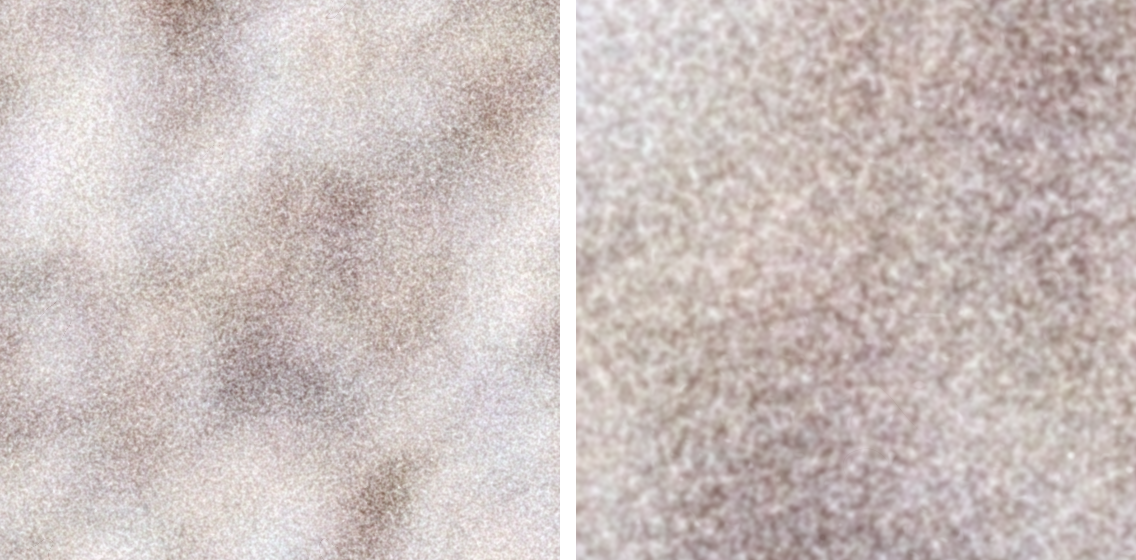
Left, the full canvas; right, a detail of the centre.
A WebGL 1 fragment shader for this texture:

```glsl
precision highp float;
// Weathered pale stone: soft brown stains under fine sandy grain.

uniform vec2 u_resolution;

// Colours: the tone runs from STAIN (0) to CHALK (1)
const vec3 STAIN = vec3(0.61, 0.53, 0.51);
const vec3 CHALK = vec3(0.91, 0.89, 0.89);
const vec3 WARM_TINT = vec3(0.012, 0.000, -0.022);
const vec3 ROSE_TINT = vec3(0.008, -0.008, 0.006);
const vec3 FLECK_COLOR = vec3(0.53, 0.51, 0.53);

// Stains
const float MEAN_TONE = 0.69;
const float STAIN_SCALE = 3.3;
const float STAIN_STRENGTH = 0.66;
const float STAIN_SKEW = 0.35;
const float STAIN_ANGLE = 0.95;
const float STAIN_STRETCH = 1.45;
const float STAIN_WARP = 0.07;

// Grain: cells across the canvas and strength of each layer
const vec3 GRAIN_SCALE = vec3(78.0, 142.0, 215.0);
const vec3 GRAIN_STRENGTH = vec3(0.36, 0.52, 0.34);
const float GLINT_SCALE = 120.0;
const float GLINT_STRENGTH = 0.30;
const float FLECK_SCALE = 48.0;
const float FLECK_STRENGTH = 0.55;
const float CRACK_WIDTH = 0.010;
const float CRACK_STRENGTH = 0.22;

const float TAU = 6.2831853;

float hash(vec2 cell) {
  vec3 q = fract(cell.xyx * vec3(0.1031, 0.1030, 0.0973));
  q += dot(q, q.yzx + 33.33);
  return fract((q.x + q.y) * q.z);
}

float cornerSlope(vec2 cell, vec2 offset) {
  float angle = TAU * hash(cell);
  return dot(vec2(cos(angle), sin(angle)), offset);
}

// Gradient noise, about -0.7 to 0.7
float noise(vec2 p) {
  vec2 cell = floor(p);
  vec2 f = p - cell;
  vec2 u = f * f * f * (f * (f * 6.0 - 15.0) + 10.0);
  vec2 e = vec2(1.0, 0.0);
  float low = mix(cornerSlope(cell, f), cornerSlope(cell + e, f - e), u.x);
  float high = mix(cornerSlope(cell + e.yx, f - e.yx),
                   cornerSlope(cell + e.xx, f - e.xx), u.x);
  return mix(low, high, u.y);
}

mat2 rotation(float angle) {
  float c = cos(angle), s = sin(angle);
  return mat2(c, -s, s, c);
}

float fbm(vec2 p) {
  float sum = 0.0, gain = 1.0;
  for (int i = 0; i < 5; i++) {
    sum += gain * noise(p);
    p = rotation(0.6) * p * 2.03 + 17.3;
    gain *= 0.57;
  }
  return sum;
}

// Blotches drawn out along a steep diagonal
float stains(vec2 p) {
  p += STAIN_WARP * vec2(noise(p * 4.0 + 31.0), noise(p * 4.0 + 57.0));
  vec2 along = rotation(STAIN_ANGLE) * p;
  along.x /= STAIN_STRETCH;
  float s = fbm(along * STAIN_SCALE + 40.0);
  return s - STAIN_SKEW * s * s;
}

float grain(vec2 p) {
  vec3 layers = vec3(noise(p * GRAIN_SCALE.x + 11.0),
                     noise(rotation(0.5) * p * GRAIN_SCALE.y + 300.0),
                     noise(rotation(1.1) * p * GRAIN_SCALE.z + 600.0));
  return dot(layers, GRAIN_STRENGTH);
}

void main() {
  vec2 p = gl_FragCoord.xy / min(u_resolution.x, u_resolution.y);

  // Tone: grain is rougher where the stone is stained
  float tone = MEAN_TONE + STAIN_STRENGTH * stains(p);
  float stained = 1.0 - smoothstep(0.25, 0.95, tone);
  tone += grain(p) * mix(0.65, 1.15, stained);

  // Bright glints of crystal
  float glint = smoothstep(0.36, 0.60, noise(p * GLINT_SCALE + 90.0));
  tone += GLINT_STRENGTH * glint * mix(0.4, 1.0, stained);

  // Faint, broken hairline cracks
  float ridge = abs(noise(p * vec2(5.0, 3.0) + 0.4 * noise(p * 22.0) + 70.0));
  float crack = 1.0 - smoothstep(0.0, CRACK_WIDTH, ridge);
  tone -= CRACK_STRENGTH * crack * smoothstep(0.22, 0.42, noise(p * 6.0 + 120.0));

  vec3 color = mix(STAIN, CHALK, clamp(tone, -0.35, 1.2));

  // Warm to cool drifts, with finer rose to green mottling
  float drift = 2.0 * noise(p * 5.0 + 150.0) + 1.3 * noise(p * 52.0 + 180.0);
  float mottle = 1.5 * noise(p * 9.0 + 210.0) + 2.0 * noise(p * 95.0 + 240.0);
  color += WARM_TINT * drift + ROSE_TINT * mottle;

  // Scattered blue-grey mineral flecks, gathered in loose groups
  float fleck = smoothstep(0.34, 0.58, noise(p * FLECK_SCALE + 270.0));
  fleck *= smoothstep(-0.05, 0.35, noise(p * 7.0 + 330.0)) * mix(0.3, 1.0, stained);
  color = mix(color, FLECK_COLOR, FLECK_STRENGTH * fleck);

  gl_FragColor = vec4(clamp(color, 0.0, 1.0), 1.0);
}
```
